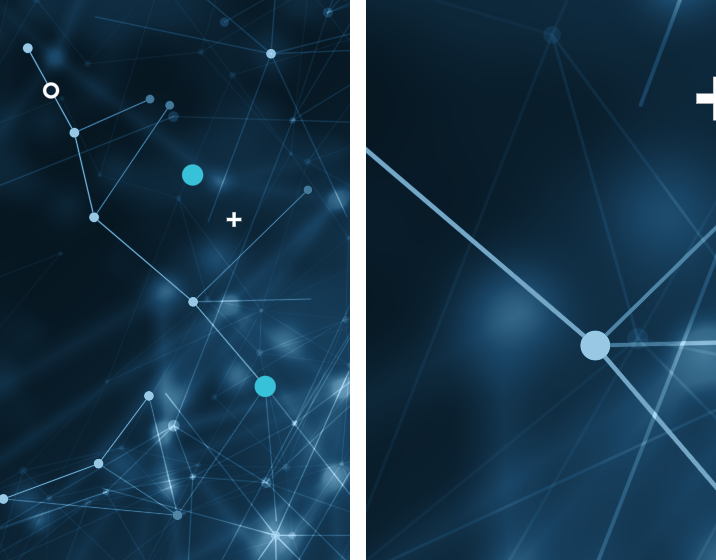
Left, the full canvas; right, a detail of the centre.
A Shadertoy shader for this background:

```glsl
float hash(vec2 p) {
    return fract(sin(dot(p, vec2(127.1, 311.7))) * 43758.5453);
}

float noise(vec2 p) {
    vec2 i = floor(p), f = fract(p);
    f = f * f * (3.0 - 2.0 * f);
    return mix(mix(hash(i), hash(i + vec2(1, 0)), f.x),
               mix(hash(i + vec2(0, 1)), hash(i + vec2(1, 1)), f.x), f.y);
}

float segment(vec2 p, vec2 a, vec2 b) {
    vec2 pa = p - a, ba = b - a;
    return length(pa - ba * clamp(dot(pa, ba) / dot(ba, ba), 0.0, 1.0));
}

float cover(float d, float size, float blur) {
    return 1.0 - smoothstep(size - blur, size + blur, d);
}

float glow(vec2 d, float size) {
    return exp(-dot(d, d) / (size * size));
}

// Jittered lattice point, in canvas units
vec2 node(vec2 id, float cells, float seed) {
    vec2 jitter = vec2(hash(id + seed), hash(id + seed + 17.3));
    return (id + 0.08 + 0.84 * jitter) / cells;
}

// The web is sparse at the left centre and dense at the lower right
bool present(vec2 id, vec2 pos, float seed, float share) {
    float crowd = 1.0 - 0.6 * glow((pos - vec2(0.02, 0.48)) * vec2(1.0, 0.9), 0.22);
    crowd *= 0.75 + 0.25 * smoothstep(-0.5, 0.4, pos.x * 1.6 - pos.y);
    return hash(id + seed + 41.7) < crowd * share;
}

float network(vec2 p, float cells, float seed, float width, float radius, float blur, float share) {
    const vec2 links[6] = vec2[](vec2(1, 0), vec2(0, 1), vec2(1, 1),
                                 vec2(1, -1), vec2(2, 1), vec2(1, 2));
    vec2 cell = floor(p * cells);
    float lines = 0.0, dots = 0.0;
    for (int y = -2; y <= 1; y++)
    for (int x = -2; x <= 1; x++) {
        vec2 id = cell + vec2(x, y);
        vec2 a = node(id, cells, seed);
        if (!present(id, a, seed, share)) continue;
        float size = radius * (0.6 + 0.6 * hash(id + seed + 5.1));
        dots = max(dots, cover(length(p - a), size, blur));
        for (int k = 0; k < 6; k++) {
            float strength = hash(id + seed + float(k) * 3.7 + 9.2);
            if (strength < 0.4) continue;
            vec2 other = id + links[k];
            vec2 b = node(other, cells, seed);
            if (present(other, b, seed, share))
                lines += strength * cover(segment(p, a, b), width, blur);
        }
    }
    return min(lines, 1.4) + dots;
}

// Main strand descending to the right, and the arc below it
vec2 strandNode(float i) {
    return vec2(0.05 + 0.106 * i - 0.094 * exp(-1.4 * (i - 2.0) * (i - 2.0)), 0.914 - 0.151 * i);
}

vec2 arcNode(float i) {
    return vec2(0.266 - 0.05 * i - 0.04 * i * i, 0.293 - 0.15 * i + 0.029 * i * i);
}

vec3 blueRamp(float t) {
    vec3 c = mix(vec3(0.02, 0.075, 0.11), vec3(0.10, 0.275, 0.405), clamp(t / 0.5, 0.0, 1.0));
    c = mix(c, vec3(0.23, 0.44, 0.57), clamp((t - 0.5) / 0.25, 0.0, 1.0));
    return mix(c, vec3(0.68, 0.86, 0.97), clamp((t - 0.75) / 0.45, 0.0, 1.0));
}

void mainImage(out vec4 fragColor, in vec2 fragCoord) {
    vec2 p = fragCoord / iResolution.y;
    float px = 0.8 / iResolution.y;

    // Haze, blurred beams and out-of-focus web
    float lower = smoothstep(-0.3, 0.65, p.x * 0.96 - p.y + 0.15);
    float cloud = 0.7 * noise(p * 7.0 + 3.0) + 0.3 * noise(p * 15.0);
    float light = 0.04 + 0.26 * lower + 0.2 * smoothstep(0.35, 0.85, cloud);
    light += 0.2 * network(p, 4.0, 23.0, 0.006, 0.02, 0.022, 0.85);
    light += 0.16 * cover(segment(p, vec2(-0.05, 0.28), vec2(0.3, 0.48)), 0.01, 0.03);
    light += 0.22 * cover(segment(p, vec2(0.29, 0.44), vec2(0.3, 0.14)), 0.01, 0.025);
    light += 0.22 * glow(p - vec2(0.57, 0.24), 0.1);

    // Sharp webs
    light += 0.13 * network(p, 7.5, 61.0, 0.0009, 0.006, px, 0.9);
    light += 0.3 * network(p, 4.6, 87.0, 0.0012, 0.009, px, 0.9);

    // Bright hubs with rays
    for (int h = 0; h < 2; h++) {
        vec2 hub = mix(vec2(0.492, 0.044), vec2(0.484, 0.904), float(h));
        light += (0.55 - 0.35 * float(h)) * glow(p - hub, 0.04);
        for (int k = 0; k < 7; k++) {
            float angle = float(k) * 0.9 + hash(vec2(k, h));
            vec2 tip = hub + 0.32 * vec2(cos(angle), sin(angle));
            light += 0.3 * cover(segment(p, hub, tip), 0.0012, px);
        }
        light = max(light, 1.1 * cover(length(p - hub), 0.009, px));
    }

    // Foreground strand with side branches
    float wire = 0.0, beads = 0.0;
    for (int i = 0; i < 5; i++) {
        float n = float(i);
        vec2 a = strandNode(n);
        if (i < 4) wire = max(wire, cover(segment(p, a, strandNode(n + 1.0)), 0.0015, px));
        if (i > 0 && i < 4) {
            vec2 tip = a + vec2(0.135 + 0.07 * step(2.5, n), 0.06 + 0.14 * step(1.5, n));
            wire = max(wire, 0.85 * cover(segment(p, a, tip), 0.0013, px));
            beads = max(beads, 0.7 * cover(length(p - tip), 0.008, px));
        }
        beads = max(beads, cover(length(p - a), 0.009, px));
        light += (0.12 + 0.1 * n * step(2.5, n)) * glow(p - a + vec2(0.05, -0.02), 0.032);
        light += 0.09 * n * glow(p - a - vec2(0.04, 0.08), 0.035);
    }
    vec2 crossing = strandNode(3.0), last = strandNode(4.0);
    wire = max(wire, 0.8 * cover(segment(p, crossing, crossing + vec2(0.21, 0.005)), 0.0013, px));

    // Lower arc fanning into one hub
    vec2 fan = vec2(0.317, 0.08);
    for (int i = 0; i < 3; i++) {
        vec2 a = arcNode(float(i));
        if (i < 2) wire = max(wire, cover(segment(p, a, arcNode(float(i) + 1.0)), 0.0014, px));
        wire = max(wire, 0.8 * cover(segment(p, a, fan), 0.0013, px));
        vec2 end = mix(fan, vec2(0.67, 0.06), float(i) * 0.5);
        wire = max(wire, 0.7 * cover(segment(p, last, end), 0.0012, px));
        beads = max(beads, cover(length(p - a), 0.009, px));
        light += 0.32 * glow(p - a - vec2(0.04, 0.0), 0.03);
    }
    light += 0.4 * glow(p - fan - vec2(-0.014, 0.048), 0.025);
    beads = max(beads, 0.75 * cover(length(p - fan), 0.009, px));
    light = max(light + 0.4 * wire, max(0.98 * wire, 1.12 * beads));
    vec3 color = blueRamp(light);

    // Cyan discs, white ring and cross
    float disc = min(length(p - vec2(0.344, 0.6875)), length(p - last));
    color = mix(color, vec3(0.22, 0.76, 0.85), cover(disc, 0.019, px));
    float ring = length(p - mix(strandNode(0.0), strandNode(1.0), 0.5));
    color = mix(color, vec3(0.04, 0.13, 0.2), cover(ring, 0.0115, px));
    vec2 arm = abs(p - vec2(0.418, 0.608));
    float plus = max(max(arm.x, arm.y) - 0.013, min(arm.x, arm.y) - 0.003);
    float mark = min(abs(ring - 0.0115) - 0.003, plus);
    fragColor = vec4(mix(color, vec3(1.0), cover(mark, 0.0, px)), 1.0);
}
```
